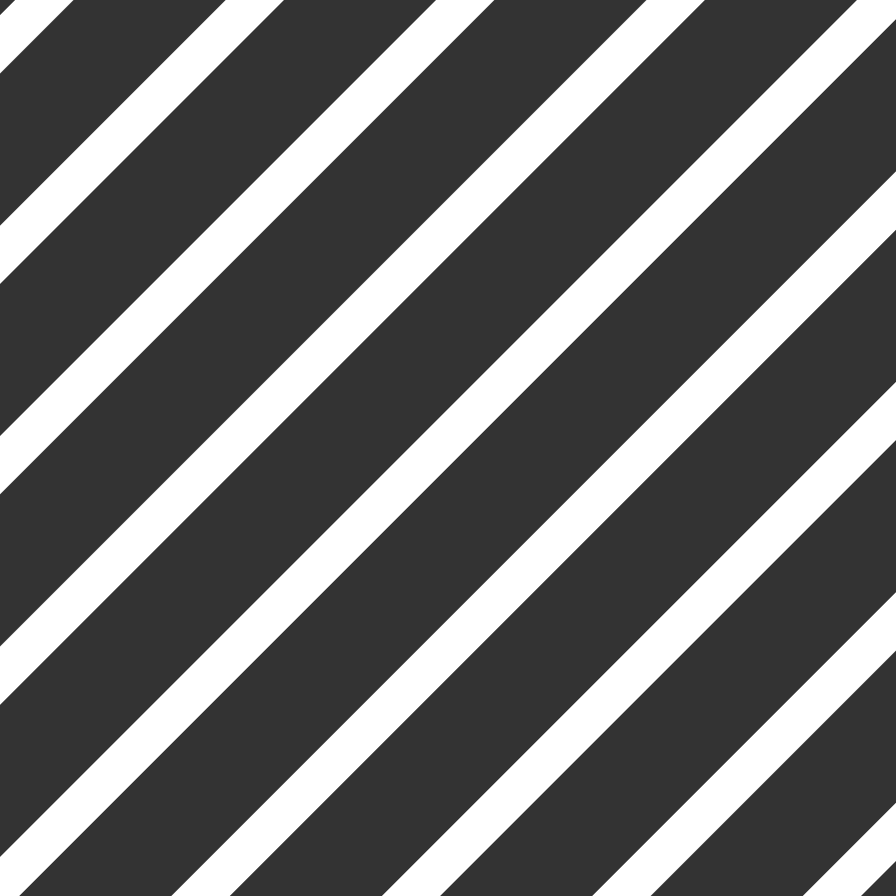
Reproduce this pattern procedurally as a WebGL 1 fragment shader.

```glsl
precision highp float;
// Even white diagonal stripes rising to the right on a charcoal ground.

uniform vec2 u_resolution;

// Signed distance to the nearest stripe edge, positive inside the stripe.
float stripeDistance(vec2 p) {
  float period = 0.23486;
  float across = p.x + 1.0 - p.y - 0.0495;
  float fromCentre = abs(fract(across / period + 0.5) - 0.5) * period;
  return (0.03255 - fromCentre) * 0.70711;
}

void main() {
  vec2 p = gl_FragCoord.xy / u_resolution;
  float pixel = 1.0 / min(u_resolution.x, u_resolution.y);

  // Edge coverage over one pixel
  float stripe = clamp(0.5 + stripeDistance(p) / pixel, 0.0, 1.0);

  gl_FragColor = vec4(mix(vec3(0.2), vec3(1.0), stripe), 1.0);
}
```
